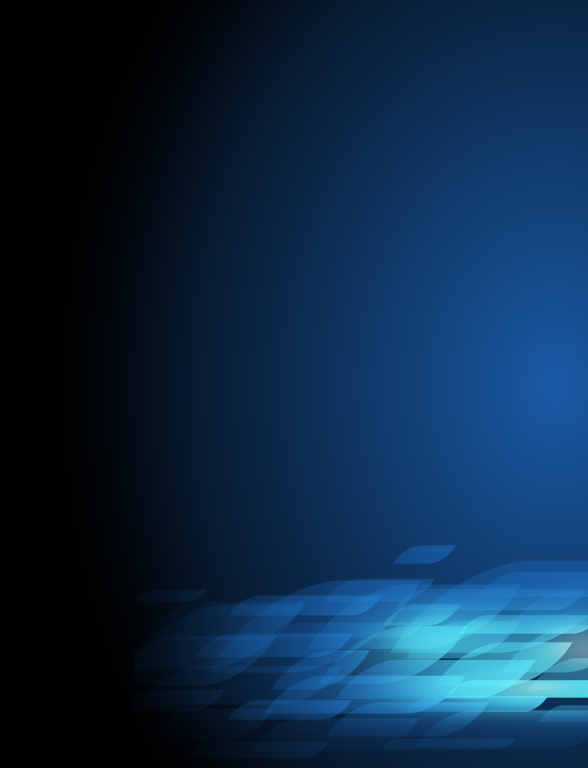
Give the GLSL for this background, as a Shadertoy shader.

```glsl
// Deep blue radial glow above a band of overlapping translucent slanted plates.

// Lengths are fractions of the canvas height.
const vec3 GLOW_BLUE = vec3(0.10, 0.355, 0.65);
const vec3 PLATE_BLUE = vec3(0.12, 0.46, 0.83);
const vec3 PLATE_CYAN = vec3(0.36, 0.93, 0.98);
const vec3 PLATE_ICE = vec3(0.85, 1.0, 0.98);
const vec2 GLOW_CENTER = vec2(0.723, 0.499);
const float GLOW_RADIUS = 0.665;
const float GLOW_SQUASH = 0.77;
const float BAND_LEFT = 0.175;
const float BAND_RIGHT = 0.80;
const float BAND_MIDDLE = 0.132;
const float BAND_SPREAD = 0.110;
const float SLANT = 0.6;
const int PLATE_COUNT = 32;
const int BROAD_COUNT = 4;

float hash(float n) {
    return fract(sin(n * 127.1) * 43758.5453);
}

float spot(vec2 p, vec2 center, vec2 radius) {
    vec2 q = (p - center) / radius;
    return exp(-dot(q, q));
}

// Distance past a rounded upper-left corner; negative elsewhere.
float cornerDistance(vec2 p, vec2 halfSize, float radius) {
    vec2 q = vec2(-p.x, p.y) - halfSize + radius;
    return min(q.x, q.y) > 0.0 ? length(q) - radius : -1.0;
}

// Slanted plate with two opposite corners rounded off.
float plateDistance(vec2 p, vec2 halfSize) {
    p.x -= SLANT * p.y;
    vec2 q = abs(p) - halfSize;
    float box = max(q.x, q.y);
    float radius = min(1.9 * halfSize.y, halfSize.x);
    float corners = max(cornerDistance(p, halfSize, radius),
                        cornerDistance(-p, halfSize, radius));
    return max(box, corners);
}

float plateMask(vec2 p, vec2 center, vec2 halfSize) {
    vec2 local = p - center;
    float edge = 1.2 / iResolution.y;
    float inside = clamp(0.5 - plateDistance(local, halfSize) / edge, 0.0, 1.0);
    float shade = smoothstep(-1.5, 1.0, local.x / halfSize.x);
    return inside * mix(0.7, 1.0, shade);
}

vec3 background(vec2 p) {
    vec2 q = (p - GLOW_CENTER) * vec2(1.0, GLOW_SQUASH);
    float level = max(1.0 - length(q) / GLOW_RADIUS, 0.0);
    return GLOW_BLUE * level * smoothstep(-0.15, 0.3, level);
}

void mainImage(out vec4 fragColor, in vec2 fragCoord) {
    vec2 p = fragCoord / iResolution.y;
    vec3 color = background(p);

    // Light pools that tint the plates
    float light = 1.1 * spot(p, vec2(0.76, 0.150), vec2(0.11, 0.060))
                + spot(p, vec2(0.575, 0.165), vec2(0.10, 0.048))
                + spot(p, vec2(0.66, 0.098), vec2(0.15, 0.032));
    light = min(light, 1.1);
    float ice = spot(p, vec2(0.765, 0.155), vec2(0.045, 0.022))
              + 0.5 * spot(p, vec2(0.70, 0.105), vec2(0.04, 0.012));

    // Plates fade to the left and toward the floor
    float reach = mix(0.15, 1.0, smoothstep(BAND_LEFT, 0.48, p.x));
    reach *= mix(0.32, 1.0, smoothstep(0.03, 0.085, p.y));
    reach *= 0.75 + 0.75 * light;
    reach *= clamp((p.x - BAND_LEFT) * iResolution.y + 0.5, 0.0, 1.0);

    // Broad plates stepping up to the right
    for (int i = 0; i < BROAD_COUNT; i++) {
        float n = float(i);
        vec2 halfSize = vec2(0.09 + 0.012 * n, 0.042 + 0.018 * mod(n, 2.0));
        float top = 0.213 + 0.018 * mod(n, 2.0) + 0.013 * n;
        vec2 center = vec2(0.28 + 0.13 * n, top - halfSize.y);
        vec3 tint = mix(PLATE_BLUE, PLATE_CYAN, 0.7 * light);
        color = mix(color, tint, 0.40 * reach * plateMask(p, center, halfSize));
    }

    // Scattered plates, thinner away from the middle of the band
    for (int i = 0; i < PLATE_COUNT; i++) {
        float n = float(i);
        float along = pow((n + 0.5) / float(PLATE_COUNT), 0.85);
        float offset = 2.0 * fract(n * 0.618 + 0.3) - 1.0;
        vec2 center = vec2(mix(BAND_LEFT, BAND_RIGHT, along),
                           BAND_MIDDLE + BAND_SPREAD * offset);
        vec2 halfSize = vec2(mix(0.04, 0.12, hash(n + 1.3)),
                             mix(0.013, 0.042, hash(n + 7.7)) * (1.0 - 0.55 * abs(offset)));
        float opacity = mix(0.22, 0.60, hash(n + 4.1));
        float warmth = min(light * mix(0.65, 1.25, hash(n + 9.2)), 1.0);
        vec3 tint = mix(mix(PLATE_BLUE, PLATE_CYAN, warmth), PLATE_ICE, min(ice, 1.0));
        float cover = min(opacity * reach, 0.9) * plateMask(p, center, halfSize);
        color = mix(color, tint, cover);
    }

    // Lone plate above the band
    float lone = plateMask(p, vec2(0.553, 0.278), vec2(0.034, 0.012));
    color = mix(color, PLATE_BLUE, 0.45 * lone);

    fragColor = vec4(color, 1.0);
}
```
